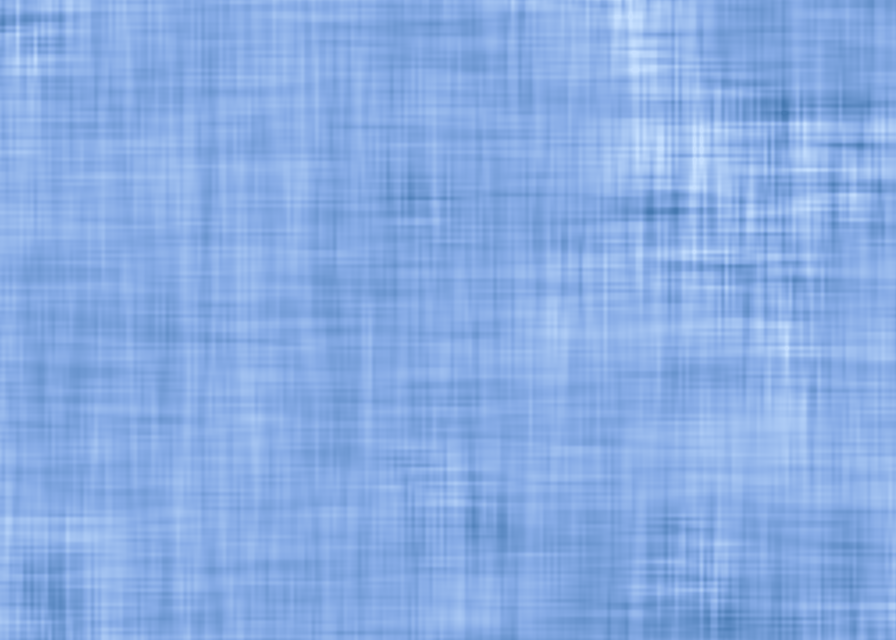
Write a Shadertoy shader that draws this texture.

```glsl
// Draws faded blue linen: fine crossed threads with worn, high-contrast patches.

const vec3 DEEP_BLUE = vec3(0.27, 0.47, 0.69);
const vec3 MID_BLUE = vec3(0.525, 0.67, 0.902);
const vec3 PALE_BLUE = vec3(0.78, 0.88, 1.0);

float hash(vec2 p) {
    vec3 q = fract(p.xyx * vec3(0.1031, 0.1030, 0.0973));
    q += dot(q, q.yzx + 33.33);
    return fract((q.x + q.y) * q.z);
}

// Smooth signed noise along a single thread, shifted so ends do not line up.
float threadTone(float id, float along) {
    along += 37.0 * hash(vec2(id, 91.7));
    float cell = floor(along);
    float blend = smoothstep(0.0, 1.0, along - cell);
    return mix(hash(vec2(id, cell)), hash(vec2(id, cell + 1.0)), blend) * 2.0 - 1.0;
}

// Neighbouring threads blended across their width.
float streaks(float across, float along, float seed) {
    across += seed;
    float id = floor(across);
    float blend = smoothstep(0.0, 1.0, across - id);
    return mix(threadTone(id, along), threadTone(id + 1.0, along), blend);
}

// Streaks from broad bands down to single fibres.
float fibres(float across, float along, float seed) {
    float sum = 0.0;
    float width = 13.0;
    float run = 2.0;
    float weight = 0.46;
    for (int i = 0; i < 4; i++) {
        sum += weight * streaks(across * width, along * run, seed);
        width *= 2.4;
        run *= 1.8;
        weight *= 1.09;
        seed += 211.0;
    }
    return sum;
}

// Soft blotches whose edges fray along both thread directions.
float blotches(vec2 p, float scale, float seed) {
    float broad = streaks(p.x * scale, p.y * scale, seed)
                + streaks(p.y * scale, p.x * scale, seed + 83.0);
    float frayed = streaks(p.x * scale * 4.0, p.y * scale * 1.6, seed + 167.0)
                 + streaks(p.y * scale * 4.0, p.x * scale * 1.6, seed + 251.0);
    return 0.65 * broad + 0.22 * frayed;
}

vec3 dye(float tone) {
    vec3 target = tone < 0.0 ? DEEP_BLUE : PALE_BLUE;
    return mix(MID_BLUE, target, min(abs(tone) * 0.25, 1.0));
}

void mainImage(out vec4 fragColor, in vec2 fragCoord) {
    vec2 p = fragCoord / iResolution.y;

    // Crossed threads over slow shading
    float weave = 1.05 * fibres(p.x, p.y, 17.0) + fibres(p.y, p.x, 1409.0);
    float shade = 0.62 * blotches(p, 4.5, 523.0);

    // Worn patches deepen both the darks and the lights
    float wear = smoothstep(0.1, 0.95, blotches(p, 4.0, 3019.0));
    float contrast = mix(0.95, 2.3, wear);

    fragColor = vec4(dye((weave + shade) * contrast), 1.0);
}
```
